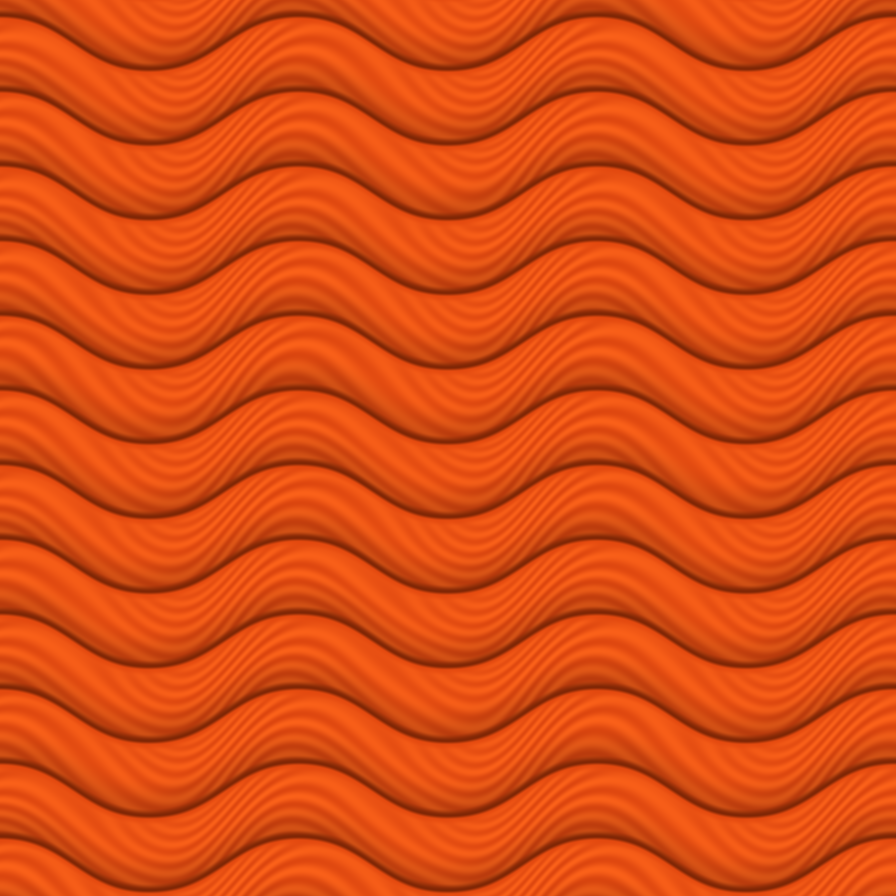
Reproduce this pattern procedurally as a WebGL 2 fragment shader.

```glsl
#version 300 es
precision highp float;
// Stacked wavy orange strands, parted by dark grooves and carved with curved grain.
// A flattened cosine bends the rows; grain follows a lopsided wave that fans out
// on the rises and runs along the falls, with hashed noise varying each strand.

uniform vec2 u_resolution;
out vec4 fragColor;

const float TAU = 6.2831853;

// Layout: repeats across and down, wave height and offset in row units
const vec2  REPEATS     = vec2(3.0, 12.0);
const float WAVE_HEIGHT = 0.375;
const float FLATTENING  = 0.04;
const float ROW_OFFSET  = 0.437;

// Grain: cycles up the strand, swing along it, lopsidedness, lag, bend, wobble
const float GRAIN_CYCLES = 4.2;
const float GRAIN_SWING  = 1.1;
const float GRAIN_SKEW   = 0.35;
const float GRAIN_LAG    = 0.04;
const float GRAIN_BEND   = 0.42;
const float GRAIN_WOBBLE = 0.7;

// Groove and shading, in row units
const float GROOVE_BELOW = 0.055;
const float GROOVE_ABOVE = 0.095;
const float RIM_WIDTH    = 0.14;
const float SHADE_REACH  = 0.55;
const float SHADE_FLOOR  = 0.82;

const vec3 GROOVE_COLOR = vec3(0.50, 0.15, 0.02);
const vec3 DEEP_ORANGE  = vec3(0.84, 0.25, 0.05);
const vec3 LIGHT_ORANGE = vec3(1.00, 0.395, 0.105);
const vec3 RIM_COLOR    = vec3(0.88, 0.27, 0.05);

float hash(vec2 p) {
    vec3 q = fract(p.xyx * vec3(0.1031, 0.1030, 0.0973));
    q += dot(q, q.yzx + 33.33);
    return fract((q.x + q.y) * q.z);
}

float valueNoise(vec2 p) {
    vec2 cell = floor(p);
    vec2 f = fract(p);
    f = f * f * (3.0 - 2.0 * f);
    float low  = mix(hash(cell), hash(cell + vec2(1.0, 0.0)), f.x);
    float high = mix(hash(cell + vec2(0.0, 1.0)), hash(cell + 1.0), f.x);
    return mix(low, high, f.y);
}

// Grain brightness; v runs from 0 at the lower groove to 1 at the upper one
float grain(float along, float v, float row) {
    float angle = TAU * along;
    float lagged = angle - TAU * GRAIN_LAG;

    // Tight near the top of the rises, wide near the top of the falls
    float climb = v * (1.0 - GRAIN_BEND * sin(angle) * v);
    float swing = cos(lagged) - GRAIN_SKEW * sin(2.0 * lagged);
    float wobble = valueNoise(vec2(along * 2.5, v * 1.5 + row * 7.0)) - 0.5;
    float field = GRAIN_CYCLES * climb - GRAIN_SWING * swing + GRAIN_WOBBLE * wobble;
    float stripes = 0.5 + 0.5 * cos(TAU * field);

    // Grain softens in the troughs, on the falls and under the upper groove
    float trough = 0.5 - 0.5 * cos(angle);
    float falling = 0.5 + 0.5 * sin(angle);
    float strength = 0.80 - 0.40 * trough * v - 0.20 * falling;
    strength *= 1.0 - 0.6 * smoothstep(0.7, 1.0, v);
    return mix(0.62, stripes, strength);
}

void main() {
    vec2 uv = gl_FragCoord.xy / u_resolution;
    float along = uv.x * REPEATS.x;
    float angle = TAU * along;

    // Bent row coordinate
    float wave = WAVE_HEIGHT * (cos(angle) - FLATTENING * cos(3.0 * angle));
    float bent = uv.y * REPEATS.y - ROW_OFFSET - wave;
    float row = floor(bent);
    float v = fract(bent);

    // Distances to both grooves, corrected for the slope of the wave
    float slope = WAVE_HEIGHT * TAU * sin(angle) * REPEATS.x / REPEATS.y;
    float stretch = inversesqrt(1.0 + slope * slope);
    float pixel = REPEATS.y / u_resolution.y;

    // Strand: carved grain, rounded shade below, red rim above
    vec3 color = mix(DEEP_ORANGE, LIGHT_ORANGE, grain(along, v, row));
    color *= mix(SHADE_FLOOR, 1.0, smoothstep(0.0, SHADE_REACH, v));
    float rim = 1.0 - smoothstep(0.3 * RIM_WIDTH, RIM_WIDTH, 1.0 - v);
    color = mix(color, RIM_COLOR, 0.7 * rim);

    // Groove: crisp on its lower side, softer on its upper side
    float below = 1.0 - smoothstep(0.0, max(GROOVE_BELOW, pixel), (1.0 - v) * stretch);
    float above = 1.0 - smoothstep(0.0, max(GROOVE_ABOVE, pixel), v * stretch);
    color = mix(color, GROOVE_COLOR, max(below, above));

    fragColor = vec4(color, 1.0);
}
```
